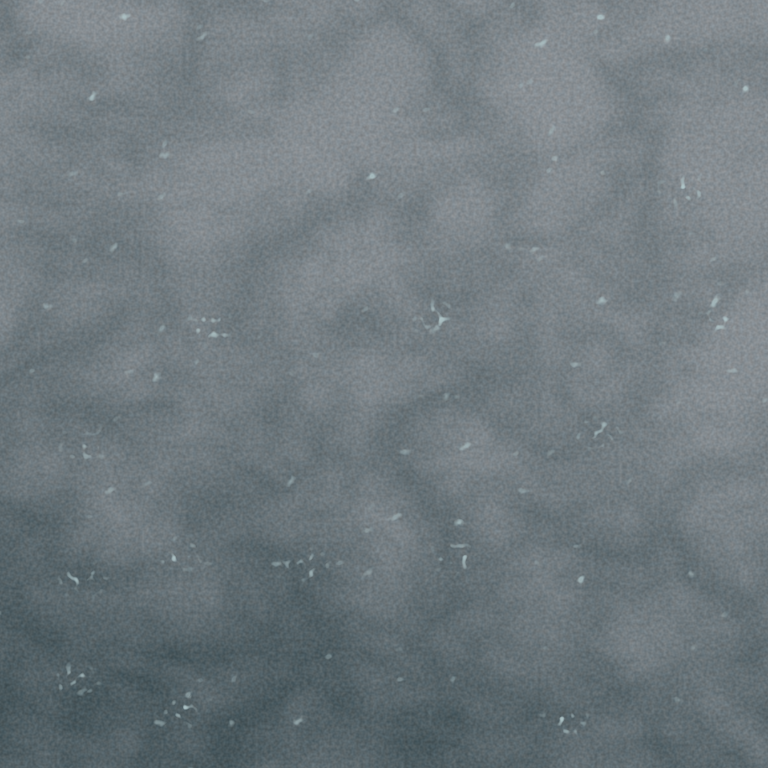
Give the GLSL for this texture, as a Shadertoy shader.

```glsl
vec2 hash2(vec2 p) {
    vec3 q = fract(p.xyx * vec3(0.1031, 0.1030, 0.0973));
    q += dot(q, q.yzx + 33.33);
    return fract((q.xx + q.yz) * q.zy);
}

vec2 gradientAt(vec2 cell) {
    float angle = 6.2832 * hash2(cell + 57.0).x;
    return vec2(cos(angle), sin(angle));
}

float gradientNoise(vec2 p) {
    vec2 i = floor(p), f = fract(p);
    vec2 u = f * f * f * (f * (f * 6.0 - 15.0) + 10.0);
    vec2 e = vec2(1.0, 0.0);
    float bottom = mix(dot(gradientAt(i), f), dot(gradientAt(i + e), f - e), u.x);
    float top = mix(dot(gradientAt(i + e.yx), f - e.yx), dot(gradientAt(i + 1.0), f - 1.0), u.x);
    return mix(bottom, top, u.y);
}

// Rounded pale billows separated by soft dark creases
float billows(vec2 p) {
    p += 0.035 * vec2(gradientNoise(p * 7.0 + 3.0), gradientNoise(p * 7.0 + 41.0));
    float sum = 0.0, amplitude = 1.0, frequency = 4.6;
    for (int octave = 0; octave < 3; octave++) {
        float n = gradientNoise(p * frequency + 19.0 * float(octave));
        sum += amplitude * (min(sqrt(n * n + 0.003), 0.42) - 0.22);
        amplitude *= 0.55;
        frequency *= 2.1;
    }
    return sum;
}

// One layer of scattered, tilted, ragged flakes
float flakes(vec2 uv, float cells, float density, float radius) {
    vec2 cell = floor(uv * cells);
    vec2 seed = cell + cells * 7.0;
    vec2 center = (cell + 0.2 + 0.6 * hash2(seed)) / cells;
    vec2 traits = hash2(seed + 131.0);
    vec2 d = uv - center;
    float tilt = mix(-0.2, 1.0, hash2(seed + 67.0).x);
    d = mat2(cos(tilt), -sin(tilt), sin(tilt), cos(tilt)) * d;
    d.y *= mix(1.1, 2.4, traits.y);
    float size = radius * mix(0.55, 1.1, traits.y);
    float dist = length(d) + 0.7 * size * gradientNoise(uv * 150.0);
    float shape = 1.0 - smoothstep(size * 0.2, size * 1.35, dist);
    return shape * step(traits.x, density) * mix(0.35, 1.0, hash2(seed + 211.0).y);
}

// Crumbs gathered in a few loose clusters
float crumbs(vec2 uv) {
    vec2 cell = floor(uv * 6.0);
    vec2 center = (cell + 0.3 + 0.4 * hash2(cell + 17.0)) / 6.0;
    float near = 1.0 - smoothstep(0.0, 0.04, length((uv - center) * vec2(0.8, 1.2)));
    float chips = smoothstep(0.22, 0.6, gradientNoise(uv * 95.0) + 0.12 * near);
    return chips * near * step(hash2(cell + 83.0).x, 0.24);
}

void mainImage(out vec4 fragColor, in vec2 fragCoord) {
    vec2 uv = fragCoord / iResolution.xy;

    // Broad light falling off toward the lower left
    float tone = mix(0.1, 0.87, smoothstep(-0.08, 0.65, uv.y + 0.12 * (uv.x - 0.5)));
    tone += 0.28 * (uv.x - 0.5) * (1.0 - 0.5 * uv.y) + 0.08 * uv.y;
    tone += 0.22 * gradientNoise(uv * 3.0 + 8.0);

    // Clouded patches and fine mottling
    tone += 0.95 * billows(uv * vec2(0.9, 1.1) + 2.3);
    tone += 0.1 * gradientNoise(uv * 38.0);
    tone = min(tone, 1.0 + 0.35 * (tone - 1.0));

    vec3 slate = vec3(0.31, 0.365, 0.385);
    vec3 ash = vec3(0.515, 0.543, 0.562);
    vec3 color = mix(slate, ash, max(tone, -0.15));

    // Fine grain with a faint tint
    float grain = gradientNoise(uv * 190.0) + 0.7 * gradientNoise(uv * 310.0 + 90.0);
    color += 0.058 * grain;
    color += vec3(0.018, -0.004, -0.018) * gradientNoise(uv * 160.0 + 300.0);

    // Pale mineral specks
    float specks = 0.8 * flakes(uv, 11.0, 0.18, 0.0085);
    specks = max(specks, 0.5 * flakes(uv + 0.031, 19.0, 0.11, 0.0075));
    specks = max(specks, 0.35 * flakes(uv + 0.017, 27.0, 0.08, 0.006));
    specks = max(specks, 0.95 * crumbs(uv));
    color = mix(color, vec3(0.70, 0.79, 0.80), specks);

    fragColor = vec4(color, 1.0);
}
```
